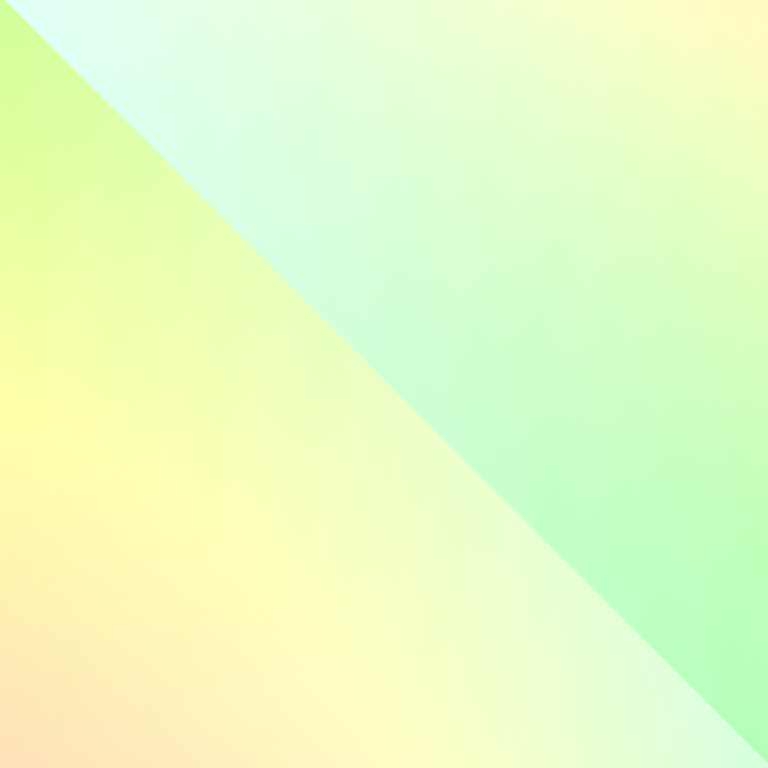
Give the GLSL for this background, as a three.js fragment shader.

```glsl
varying vec2 vUv;

const float SEAM_SUM = 1.006;
const float SEAM_SOFTNESS = 0.0015;
const float GRAIN_STRENGTH = 0.014;

vec2 hashGradient(vec2 cell) {
  vec2 h = vec2(dot(cell, vec2(127.1, 311.7)), dot(cell, vec2(269.5, 183.3)));
  return fract(sin(h) * 43758.55) * 2.0 - 1.0;
}

float gradientNoise(vec2 p) {
  vec2 cell = floor(p);
  vec2 f = fract(p);
  vec2 blend = f * f * f * (f * (f * 6.0 - 15.0) + 10.0);
  float a = dot(hashGradient(cell), f);
  float b = dot(hashGradient(cell + vec2(1.0, 0.0)), f - vec2(1.0, 0.0));
  float c = dot(hashGradient(cell + vec2(0.0, 1.0)), f - vec2(0.0, 1.0));
  float d = dot(hashGradient(cell + 1.0), f - 1.0);
  return mix(mix(a, b, blend.x), mix(c, d, blend.x), blend.y);
}

// Quadratic colour patch: three corners and the midpoints between them
vec3 trianglePatch(vec3 w, vec3 cornerA, vec3 cornerB, vec3 cornerC,
                   vec3 midAB, vec3 midBC, vec3 midCA) {
  vec3 corner = w * (2.0 * w - 1.0);
  vec3 middle = 4.0 * w * w.yzx;
  return cornerA * corner.x + cornerB * corner.y + cornerC * corner.z
       + midAB * middle.x + midBC * middle.y + midCA * middle.z;
}

// Weights: top left, bottom left, bottom right
vec3 warmTriangle(vec2 p) {
  vec3 weights = vec3(p.y, 1.0 - p.x - p.y, p.x);
  vec3 lime = vec3(0.82, 1.10, 0.60);
  vec3 peach = vec3(1.17, 0.88, 0.73);
  vec3 paleMint = vec3(0.84, 1.10, 0.88);
  vec3 lemon = vec3(0.99, 1.01, 0.66);
  vec3 cream = vec3(1.01, 0.985, 0.77);
  vec3 paleLime = vec3(0.92, 1.05, 0.77);
  return trianglePatch(weights, lime, peach, paleMint, lemon, cream, paleLime);
}

// Weights: top left, top right, bottom right
vec3 coolTriangle(vec2 p) {
  vec3 weights = vec3(1.0 - p.x, p.x + p.y - 1.0, 1.0 - p.y);
  vec3 ice = vec3(0.88, 1.05, 0.97);
  vec3 cream = vec3(1.03, 0.98, 0.76);
  vec3 green = vec3(0.70, 1.05, 0.72);
  vec3 paleLime = vec3(0.925, 1.02, 0.85);
  vec3 softGreen = vec3(0.82, 1.02, 0.74);
  vec3 mint = vec3(0.81, 1.05, 0.84);
  return trianglePatch(weights, ice, cream, green, paleLime, softGreen, mint);
}

// Faint slanted brush streaks
float streaks(vec2 p, vec2 frequency, float slant) {
  vec2 q = vec2(p.x - slant * p.y, p.y) * frequency;
  return gradientNoise(q) + 0.5 * gradientNoise(q * 2.0 + 7.3);
}

void main() {
  float upperSide = smoothstep(-SEAM_SOFTNESS, SEAM_SOFTNESS,
                               vUv.x + vUv.y - SEAM_SUM);
  vec3 warm = clamp(warmTriangle(vUv), 0.0, 1.0);
  vec3 cool = clamp(coolTriangle(vUv), 0.0, 1.0);
  vec3 color = mix(warm, cool, upperSide);

  float grain = streaks(vUv, vec2(18.0, 5.0), 0.2);
  color += grain * GRAIN_STRENGTH * vec3(1.0, 0.0, 0.8);
  gl_FragColor = vec4(clamp(color, 0.0, 1.0), 1.0);
}
```
